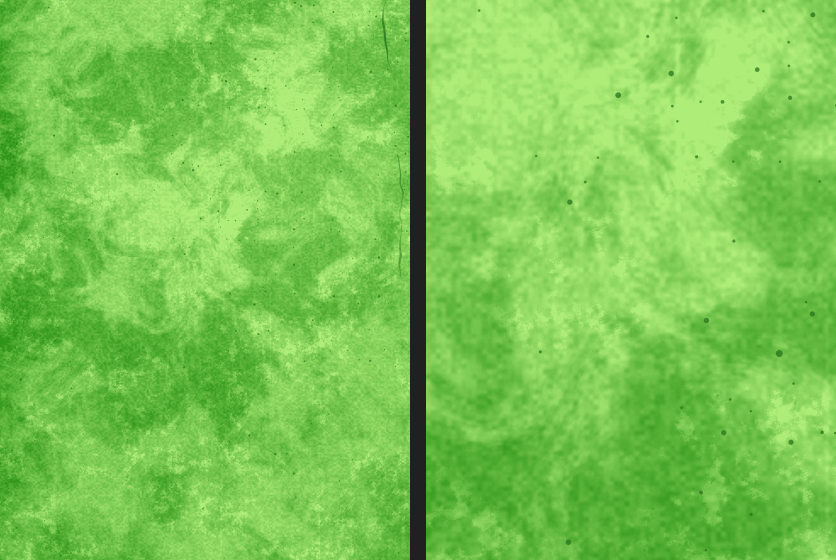
Left: the whole. Right: its middle third, enlarged.
Give the GLSL for this texture, as a Shadertoy shader.

```glsl
// Weathered green plaster wall: cloudy worn patches over a soft uneven light,
// with sandy grain, dark pinholes, faint upright scratches and a hairline crack.
// Fractal value noise sets one tone, which is blended between two greens.

#define SHADE_GREEN vec3(0.28, 0.65, 0.17)
#define LIGHT_GREEN vec3(0.64, 0.90, 0.44)
#define PIT_GREEN vec3(0.13, 0.43, 0.09)
#define LIGHT_CENTER vec2(0.68, 0.70)
#define LIGHT_FALLOFF 0.95
#define PATCH_SCALE 10.0
#define PATCH_CONTRAST 0.62
#define FLAKE_CONTRAST 0.26
#define GRAIN_SCALE 330.0
#define GRAIN_CONTRAST 0.36
#define PIT_CELLS 60.0
#define CRACK_WIDTH 0.0013

float hash(vec2 p) {
    return fract(sin(dot(p, vec2(127.1, 311.7))) * 43758.5453);
}

float noise(vec2 p) {
    vec2 cell = floor(p), f = fract(p);
    f = f * f * (3.0 - 2.0 * f);
    float low = mix(hash(cell), hash(cell + vec2(1, 0)), f.x);
    float high = mix(hash(cell + vec2(0, 1)), hash(cell + vec2(1, 1)), f.x);
    return mix(low, high, f.y);
}

float fbm(vec2 p, float gain) {
    float sum = 0.0, weight = 1.0, total = 0.0;
    for (int i = 0; i < 6; i++) {
        sum += weight * noise(p);
        total += weight;
        weight *= gain;
        p = mat2(1.6, 1.2, -1.2, 1.6) * p + 17.3;
    }
    return sum / total;
}

// Worn blotches with ragged edges, softer towards the bottom and right.
float wornPatches(vec2 p, vec2 uv) {
    vec2 warp = vec2(noise(p * 14.0), noise(p * 14.0 + 40.0)) - 0.5;
    float height = fbm(p * PATCH_SCALE + warp * 0.7 + 5.0, 0.66);
    float softness = mix(0.21, 0.12, smoothstep(0.1, 0.5, uv.y));
    softness += 0.08 * smoothstep(0.75, 0.95, uv.x);
    return smoothstep(0.5 - softness, 0.5 + softness, height) - 0.5;
}

// One jittered pinhole per chosen cell, commoner in the upper right.
float pinholes(vec2 p, vec2 uv, float pixel) {
    vec2 cell = floor(p * PIT_CELLS);
    vec2 jitter = 0.2 + 0.6 * vec2(hash(cell + 3.1), hash(cell + 8.7));
    float radius = mix(0.0007, 0.0021, pow(hash(cell + 5.5), 3.0));
    float dist = length((p * PIT_CELLS - cell - jitter) / PIT_CELLS);
    float zone = smoothstep(0.25, 0.7, uv.x) * smoothstep(0.2, 0.65, uv.y);
    float chosen = step(hash(cell + 1.9), 0.03 + 0.22 * zone);
    return chosen * (1.0 - smoothstep(radius - pixel, radius + pixel, dist));
}

// Wandering, broken crack near the right edge.
float crack(vec2 p, vec2 uv, float width, float pixel) {
    float center = width * (0.975 - 0.035 * smoothstep(0.75, 1.0, uv.y));
    center += 0.014 * (noise(vec2(p.y * 9.0, 2.0)) - 0.5);
    center += 0.007 * (noise(vec2(p.y * 55.0, 7.0)) - 0.5);
    float swell = noise(vec2(p.y * 24.0, 11.0));
    float halfWidth = CRACK_WIDTH * (0.3 + 1.3 * swell * swell);
    float line = 1.0 - smoothstep(halfWidth - pixel, halfWidth + pixel, abs(p.x - center));
    float broken = smoothstep(0.2, 0.6, noise(vec2(p.y * 13.0, 4.0)));
    return line * broken * smoothstep(0.14, 0.3, uv.y) * (0.5 + 0.5 * uv.y);
}

// Thin pale upright scratch, fading in and out along its length.
float scratch(vec2 p, float x, float seed) {
    float bend = 0.004 * (noise(vec2(p.y * 6.0, seed)) - 0.5);
    float fade = smoothstep(0.35, 0.8, noise(vec2(p.y * 5.0, seed + 9.0)));
    return fade * (1.0 - smoothstep(0.0003, 0.0022, abs(p.x - x - bend)));
}

void mainImage(out vec4 fragColor, in vec2 fragCoord) {
    vec2 uv = fragCoord / iResolution.xy;
    vec2 p = fragCoord / iResolution.y;
    float width = iResolution.x / iResolution.y;
    float pixel = 0.7 / iResolution.y;

    // Broad light, darkening to the left and bottom.
    float dist = length((uv - LIGHT_CENTER) * vec2(0.9, 0.8));
    float tone = 0.5 + LIGHT_FALLOFF * (0.42 - dist);
    tone += 0.55 * (fbm(p * 3.2 + 21.0, 0.5) - 0.5);
    tone -= 0.18 * (1.0 - smoothstep(0.0, 0.09, uv.x));

    // Blotches, pale flakes and sandy grain.
    tone += PATCH_CONTRAST * wornPatches(p, uv);
    float flakes = fbm(p * 75.0 + 9.0, 0.7);
    float flakeZone = smoothstep(0.4, 0.65, noise(p * 12.0 + 60.0));
    tone += FLAKE_CONTRAST * flakeZone * smoothstep(0.54, 0.66, flakes);
    tone += 0.5 * (flakes - 0.5);
    tone += GRAIN_CONTRAST * (noise(p * GRAIN_SCALE) - 0.5);

    // Upright scratches.
    for (int i = 0; i < 4; i++) {
        float id = float(i);
        tone += 0.13 * scratch(p, width * (0.42 + 0.12 * id), id * 3.7);
    }

    vec3 color = mix(SHADE_GREEN, LIGHT_GREEN, clamp(tone, -0.25, 1.12));
    color = mix(color, PIT_GREEN, 0.7 * pinholes(p, uv, pixel));
    color = mix(color, PIT_GREEN, 0.75 * crack(p, uv, width, pixel));
    fragColor = vec4(color, 1.0);
}
```
